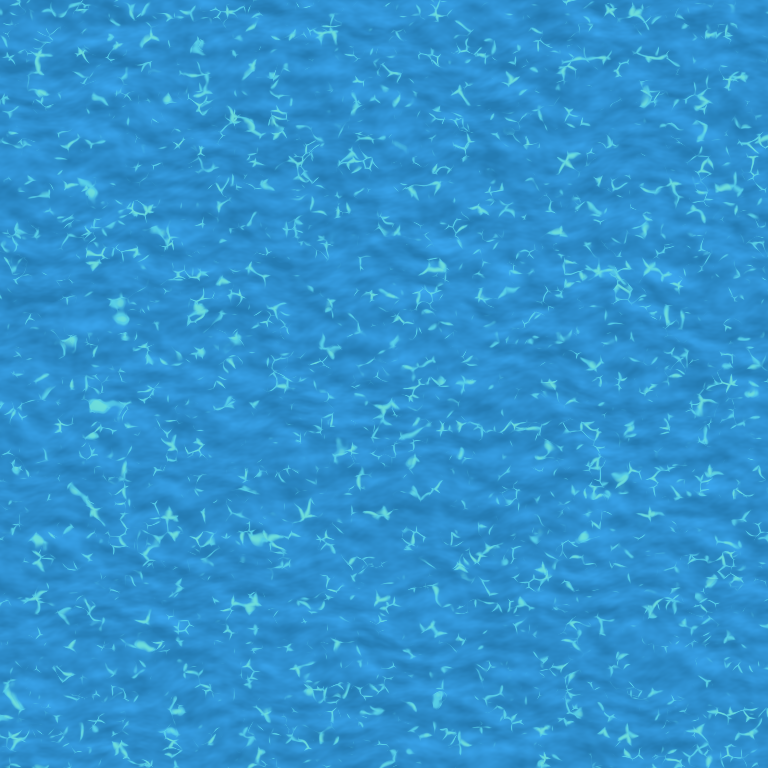
This texture is drawn by a three.js fragment shader. Its source:

```glsl
// Rippled blue water seen from above, flecked with broken cyan caustic threads.
varying vec2 vUv;

vec2 hash2(vec2 p) {
  vec3 q = fract(p.xyx * vec3(0.1031, 0.1030, 0.0973));
  q += dot(q, q.yzx + 33.33);
  return fract((q.xx + q.yz) * q.zy);
}

vec2 gradientAt(vec2 cell) {
  float angle = 6.2832 * hash2(cell).x;
  return vec2(cos(angle), sin(angle));
}

float gradientNoise(vec2 p) {
  vec2 i = floor(p);
  vec2 f = p - i;
  vec2 u = f * f * f * (f * (f * 6.0 - 15.0) + 10.0);
  float a = dot(gradientAt(i), f);
  float b = dot(gradientAt(i + vec2(1.0, 0.0)), f - vec2(1.0, 0.0));
  float c = dot(gradientAt(i + vec2(0.0, 1.0)), f - vec2(0.0, 1.0));
  float d = dot(gradientAt(i + 1.0), f - 1.0);
  return mix(mix(a, b, u.x), mix(c, d, u.x), u.y);
}

float waveHeight(vec2 p) {
  float sum = 0.0;
  float amplitude = 1.0;
  for (int i = 0; i < 4; i++) {
    sum += amplitude * gradientNoise(p);
    p = mat2(1.9, 0.25, -0.35, 1.9) * p + 17.3;
    amplitude *= 0.5;
  }
  return sum;
}

// Gap between the two nearest cell points: zero along cell borders
float cellBorder(vec2 p) {
  vec2 i = floor(p);
  vec2 f = p - i;
  float nearest = 8.0;
  float second = 8.0;
  for (int y = -1; y <= 1; y++) {
    for (int x = -1; x <= 1; x++) {
      vec2 offset = vec2(float(x), float(y));
      float d = length(offset + hash2(i + offset) - f);
      second = min(second, max(nearest, d));
      nearest = min(nearest, d);
    }
  }
  return second - nearest;
}

void main() {
  vec2 p = vUv + 3.0;

  // Ripples, wider than tall and lit from above
  vec2 wavePos = p * vec2(15.0, 29.0);
  wavePos.y += 0.6 * gradientNoise(p * 9.0);
  float height = waveHeight(wavePos);
  float slope = height - waveHeight(wavePos + vec2(0.10, 0.28));
  float tone = 0.44 + 0.27 * height + 0.55 * slope;
  tone += 0.12 * gradientNoise(p * vec2(4.0, 7.0));
  vec3 color = mix(vec3(0.140, 0.485, 0.705), vec3(0.225, 0.645, 0.925), clamp(tone, 0.0, 1.0));

  // Caustic threads in two sizes, broken up by a patchy mask
  vec2 warp = vec2(gradientNoise(p * 45.0), gradientNoise(p * 45.0 + 61.7));
  float drift = 0.16 * gradientNoise(p * 8.0 + 5.1);
  float thread = 0.0;
  float glow = 0.0;
  float spark = 0.0;
  for (int i = 0; i < 2; i++) {
    float layer = float(i);
    float scale = 42.0 + 27.0 * layer;
    vec2 q = (p + 0.009 * warp) * vec2(0.88, 1.0) * scale + 23.0 * layer;
    float border = cellBorder(q);
    float patchNoise = gradientNoise(p * vec2(29.0, 35.0) + 40.0 * layer);
    patchNoise += 0.5 * gradientNoise(p * 71.0 + 9.0 * layer) + drift;
    float mask = smoothstep(0.08, 0.62, patchNoise - 0.04 * layer);
    float line = 1.0 - smoothstep(0.0, 0.07 + 0.24 * mask, border);
    thread = max(thread, line * smoothstep(0.0, 0.55, mask));
    glow = max(glow, mask * exp(-3.5 * border));
    spark = max(spark, line * smoothstep(0.65, 1.0, mask));
  }

  // Soft halo, cyan thread, then pale green where threads are strongest
  color = mix(color, vec3(0.25, 0.70, 0.93), 0.50 * glow);
  color = mix(color, vec3(0.36, 0.84, 0.92), 0.85 * thread);
  color = mix(color, vec3(0.48, 0.90, 0.82), 0.60 * spark);
  gl_FragColor = vec4(color, 1.0);
}
```
